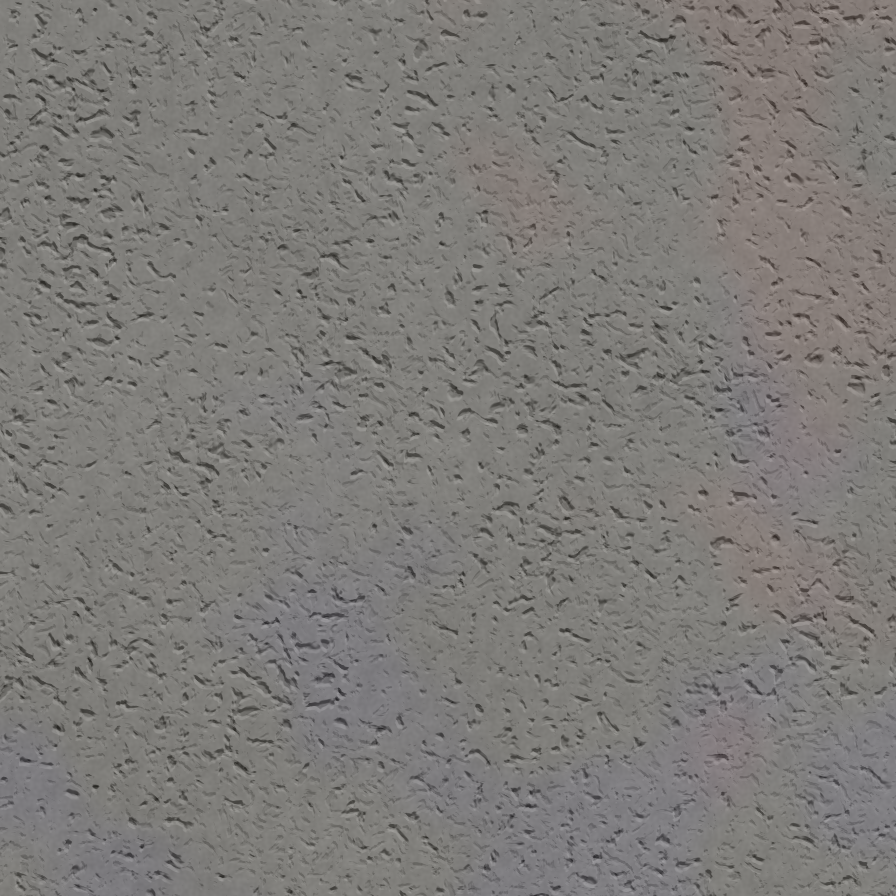
Write a Shadertoy shader that draws this texture.

```glsl
const vec3 PLASTER = vec3(0.503, 0.498, 0.483);
const vec3 WARM_STAIN = vec3(0.025, -0.006, -0.008);
const vec3 COOL_STAIN = vec3(-0.006, -0.006, 0.022);
const float TAU = 6.2831853;

float hash(vec2 cell) {
    vec3 q = fract(cell.xyx * vec3(0.1031, 0.1030, 0.0973));
    q += dot(q, q.yzx + 33.33);
    return fract((q.x + q.y) * q.z);
}

float cornerSlope(vec2 cell, vec2 offset) {
    float angle = TAU * hash(cell);
    return dot(vec2(cos(angle), sin(angle)), offset);
}

float gradientNoise(vec2 p) {
    vec2 cell = floor(p);
    vec2 f = p - cell;
    vec2 blend = f * f * f * (f * (f * 6.0 - 15.0) + 10.0);
    vec2 right = vec2(1.0, 0.0);
    vec2 up = vec2(0.0, 1.0);
    float low = mix(cornerSlope(cell, f), cornerSlope(cell + right, f - right), blend.x);
    float high = mix(cornerSlope(cell + up, f - up), cornerSlope(cell + 1.0, f - 1.0), blend.x);
    return mix(low, high, blend.y);
}

float fractalNoise(vec2 p, int octaves) {
    float sum = 0.0;
    float weight = 1.0;
    for (int i = 0; i < octaves; i++) {
        sum += weight * gradientNoise(p);
        p = p * 2.03 + vec2(17.3, 41.7);
        weight *= 0.5;
    }
    return sum;
}

vec2 rotate(vec2 p, float angle) {
    float c = cos(angle);
    float s = sin(angle);
    return vec2(c * p.x - s * p.y, s * p.x + c * p.y);
}

// Short, ragged hollows, leaning down to the right and gathered in clusters
float pitDepth(vec2 p, vec2 frequency, float threshold) {
    vec2 warp = vec2(gradientNoise(p * 31.0 + 80.0), gradientNoise(p * 31.0 + 150.0));
    vec2 q = rotate(p + 0.012 * warp, 0.4) * frequency + 200.0;
    float cluster = fractalNoise(p * 6.0 + 60.0, 2);
    float ragged = fractalNoise(q, 3) + 0.3 * cluster;
    return smoothstep(threshold, threshold + 0.32, ragged);
}

// Light falls from above: upper rims go dark, lower rims catch light
float rimLight(vec2 p, vec2 frequency, float threshold, vec2 reach) {
    float depth = pitDepth(p, frequency, threshold);
    float slope = pitDepth(p + reach, frequency, threshold) - depth;
    return 0.075 * max(slope, 0.0) - 0.17 * max(-slope, 0.0) - 0.06 * depth;
}

vec3 stains(vec2 p) {
    float warm = smoothstep(0.0, 0.5, fractalNoise(p * 4.0 + 11.0, 2) + 0.6 * (p.x + p.y - 1.3));
    float cool = smoothstep(0.0, 0.5, fractalNoise(p * 4.0 + 37.0, 2) + 0.5 * (0.4 - p.y));
    return warm * WARM_STAIN + cool * COOL_STAIN;
}

void mainImage(out vec4 fragColor, in vec2 fragCoord) {
    vec2 p = fragCoord / iResolution.y;

    // Broad tone and soft surface mottling
    float tone = 0.022 * fractalNoise(p * 3.0 + 5.0, 2);
    tone += 0.028 * fractalNoise(p * 45.0 + 9.0, 2);
    tone += 0.028 * gradientNoise(p * 190.0 + 23.0);

    // Deep pits, then a shallow layer of finer ones
    tone += rimLight(p, vec2(52.0, 82.0), 0.24, vec2(0.0012, 0.0042));
    tone += 0.4 * rimLight(p + 3.7, vec2(85.0, 120.0), 0.16, vec2(0.001, 0.003));

    fragColor = vec4(clamp(PLASTER + stains(p) + tone, 0.0, 1.0), 1.0);
}
```
